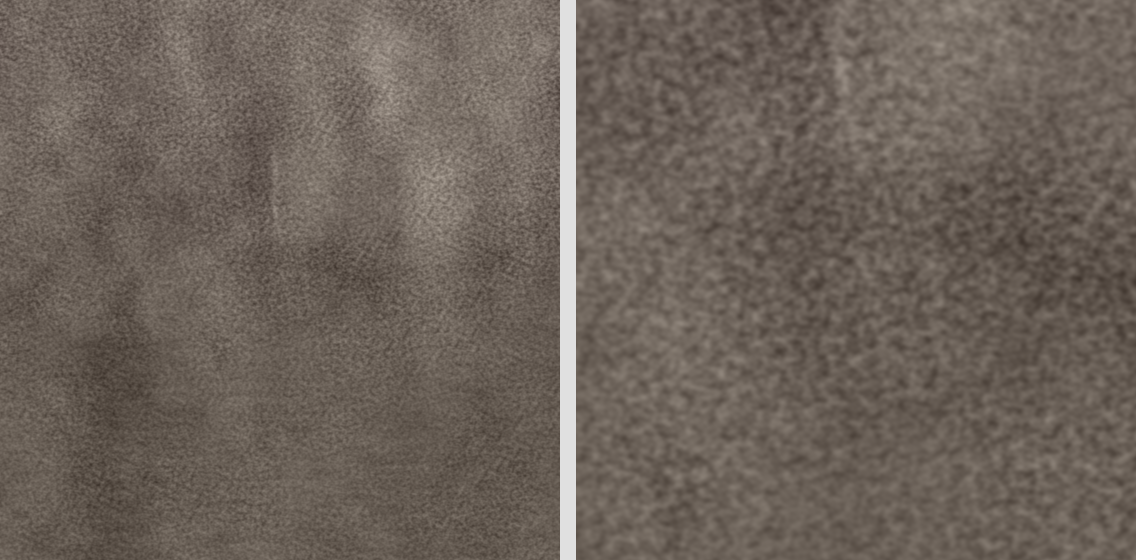
Left, the full canvas; right, a detail of the centre.
Give the GLSL for this texture, as a Shadertoy shader.

```glsl
// Worn taupe suede: soft upright smudges of brushed nap under a fine, crisp grain.
// Layered value noise shades the nap; two turned layers of gradient noise give
// the pile, which is rougher at the top and calmer, in faint rows, at the bottom.

const vec3  TAUPE        = vec3(0.418, 0.378, 0.345);
const vec3  PLUM_TINT    = vec3(0.004, -0.003, 0.008);
const float GRAIN_CELLS  = 145.0;
const float GRAIN_DEPTH  = 0.125;
const float FUZZ_DEPTH   = 0.075;
const float SMUDGE_DEPTH = 0.200;
const float MOTTLE_DEPTH = 0.110;
const float ROW_DEPTH    = 0.045;
const float TOP_LIGHT    = 0.060;
const float CREASE_LIGHT = 0.110;

float hash(vec2 p) {
    return fract(sin(dot(p, vec2(127.1, 311.7))) * 43758.5453);
}

// Smooth value noise centred on zero.
float noise(vec2 p) {
    vec2 cell = floor(p), f = fract(p);
    f = f * f * (3.0 - 2.0 * f);
    float low  = mix(hash(cell), hash(cell + vec2(1, 0)), f.x);
    float high = mix(hash(cell + vec2(0, 1)), hash(cell + vec2(1, 1)), f.x);
    return mix(low, high, f.y) - 0.5;
}

// Slope of a random direction at one lattice corner.
float slope(vec2 cell, vec2 offset) {
    float angle = 6.2832 * hash(cell);
    return dot(vec2(cos(angle), sin(angle)), offset);
}

// Gradient noise: grains of one even size with no preferred direction.
float grain(vec2 p) {
    vec2 cell = floor(p), f = fract(p);
    vec2 u = f * f * (3.0 - 2.0 * f);
    vec2 right = vec2(1, 0), up = vec2(0, 1);
    float low  = mix(slope(cell, f), slope(cell + right, f - right), u.x);
    float high = mix(slope(cell + up, f - up), slope(cell + 1.0, f - 1.0), u.x);
    return mix(low, high, u.y);
}

float fbm(vec2 p) {
    float sum = 0.0, weight = 0.5;
    for (int i = 0; i < 5; i++) {
        sum += weight * noise(p);
        p = p * 1.93 + 17.3;
        weight *= 0.55;
    }
    return sum;
}

float blot(vec2 p, vec2 centre, vec2 radius) {
    vec2 d = (p - centre) / radius;
    return exp(-dot(d, d));
}

// Broad light and dark areas where the nap lies in different directions.
float napShade(vec2 p) {
    vec2 q = p + 0.10 * vec2(fbm(p * 11.0), fbm(p * 11.0 + 40.0));
    float shade = 0.0;
    shade += 0.095 * blot(q, vec2(0.69, 0.89), vec2(0.05, 0.12));
    shade += 0.060 * blot(q, vec2(0.79, 0.67), vec2(0.07, 0.10));
    shade += 0.050 * blot(q, vec2(0.34, 0.83), vec2(0.03, 0.16));
    shade += 0.040 * blot(q, vec2(0.42, 0.58), vec2(0.09, 0.06));
    shade += 0.035 * blot(q, vec2(0.95, 0.85), vec2(0.05, 0.25));
    shade -= 0.065 * blot(q, vec2(0.63, 0.51), vec2(0.13, 0.06));
    shade -= 0.075 * blot(q, vec2(0.21, 0.34), vec2(0.07, 0.15));
    shade -= 0.040 * blot(q, vec2(0.19, 0.10), vec2(0.07, 0.14));
    shade -= 0.040 * blot(q, vec2(0.15, 0.60), vec2(0.14, 0.14));
    shade -= 0.045 * blot(q, vec2(0.90, 0.54), vec2(0.04, 0.06));
    return shade;
}

// Thin, broken, pale crease running down the upper middle.
float crease(vec2 p) {
    float centre = 0.484 + 0.07 * (0.75 - p.y) + 0.012 * noise(vec2(p.y * 25.0, 3.0));
    float span = smoothstep(0.54, 0.60, p.y) * (1.0 - smoothstep(0.72, 0.77, p.y));
    float broken = 0.75 + 0.8 * noise(vec2(p.y * 45.0, 8.0));
    return span * broken * exp(-pow((p.x - centre) / 0.005, 2.0));
}

// Short pile: coarse grains plus finer fuzz, each turned a little.
float pile(vec2 p) {
    vec2 q = p * GRAIN_CELLS * vec2(0.92, 1.08);
    vec2 coarse = mat2(0.88, 0.47, -0.47, 0.88) * q;
    vec2 fine = mat2(0.83, -0.56, 0.56, 0.83) * q * 1.75 + 9.0;
    return GRAIN_DEPTH * grain(coarse) + FUZZ_DEPTH * grain(fine);
}

void mainImage(out vec4 fragColor, in vec2 fragCoord) {
    vec2 p = fragCoord / iResolution.xy;
    float upper = smoothstep(0.15, 0.85, p.y);

    // Upright smudges, with smaller mottling.
    float smudge = fbm(p * vec2(9.0, 4.5) + 5.0) * mix(0.4, 1.0, upper);
    float mottle = fbm(p * vec2(30.0, 24.0) + 60.0) * mix(0.6, 1.0, upper);
    float shade = napShade(p) + SMUDGE_DEPTH * smudge + MOTTLE_DEPTH * mottle;
    shade += TOP_LIGHT * (smoothstep(0.2, 1.0, p.y) - 0.35);
    shade += CREASE_LIGHT * crease(p);

    // Faint level rows and pile.
    float rows = noise(p * vec2(28.0, 115.0) + 2.0);
    shade += ROW_DEPTH * rows * mix(1.0, 0.5, upper);
    float roughness = mix(0.85, 1.15, upper) * (1.0 + 0.5 * noise(p * 13.0));
    shade += pile(p) * roughness;

    // Dark nap in the upper part leans to plum, the lower part to olive.
    float plum = upper * (0.6 - 1.5 * smudge) - 0.3;
    vec3 color = TAUPE + shade * vec3(1.0, 1.0, 0.97) + PLUM_TINT * plum;
    fragColor = vec4(clamp(color, 0.0, 1.0), 1.0);
}
```
